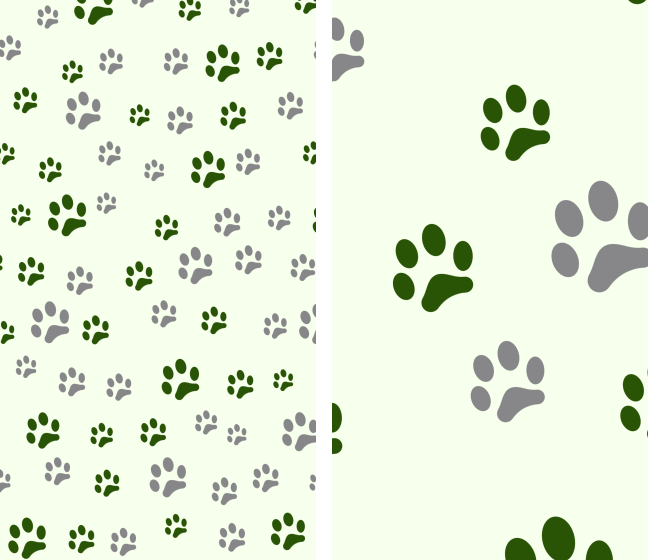
Left: the whole. Right: its middle third, enlarged.
Reproduce this pattern procedurally as a Shadertoy shader.

```glsl
// Scattered green and grey paw prints of mixed sizes on a pale mint ground.

const vec3 MINT  = vec3(0.97, 1.00, 0.93);
const vec3 GREY  = vec3(0.53, 0.53, 0.54);
const vec3 GREEN = vec3(0.16, 0.33, 0.02);
const float COLUMNS = 6.0;    // cells across the canvas width
const float ROW_SHIFT = 0.37; // sideways slip from row to row

float hash(vec2 cell, float seed) {
    return fract(sin(dot(cell, vec2(127.1, 311.7)) + seed * 74.7) * 43758.545);
}

// Approximate distance to an ellipse whose top leans left by tilt
float ellipse(vec2 p, vec2 radii, float tilt) {
    float c = cos(tilt), s = sin(tilt);
    vec2 q = vec2(c * p.x + s * p.y, c * p.y - s * p.x) / radii;
    float k = max(length(q), 1e-3);
    return k * (k - 1.0) / max(length(q / radii), 1e-3);
}

float capsule(vec2 p, vec2 a, vec2 b, float radius) {
    vec2 ab = b - a;
    float t = clamp(dot(p - a, ab) / dot(ab, ab), 0.0, 1.0);
    return length(p - a - ab * t) - radius;
}

float smoothUnion(float a, float b, float k) {
    float h = max(k - abs(a - b), 0.0) / k;
    return min(a, b) - h * h * k * 0.25;
}

// Paw print about two units high, centred on the origin
float paw(vec2 p) {
    float toes = ellipse(p - vec2(0.00, 0.63), vec2(0.26, 0.37), 0.25);
    toes = min(toes, ellipse(p - vec2(-0.61, 0.32), vec2(0.24, 0.34), 0.35));
    toes = min(toes, ellipse(p - vec2(0.66, 0.27), vec2(0.22, 0.34), 0.02));
    toes = min(toes, ellipse(p - vec2(-0.68, -0.42), vec2(0.23, 0.32), 0.40));

    // Two lobes blended into a bent main pad
    vec2 crown = vec2(0.16, -0.42);
    float heel = capsule(p, crown, vec2(-0.07, -0.79), 0.21);
    float side = capsule(p, crown, vec2(0.71, -0.38), 0.18);
    return min(toes, smoothUnion(heel, side, 0.35));
}

// Every fifth cell holds a large print, the others a small one
float pawSize(vec2 cell) {
    float isLarge = 1.0 - step(0.5, mod(cell.x + 2.0 * cell.y, 5.0));
    float h = hash(cell, 1.0);
    return mix(mix(0.20, 0.28, h), mix(0.34, 0.41, h), isLarge);
}

// Loosely alternating colours
vec3 pawColor(vec2 cell) {
    float swap = step(hash(cell, 2.0), 0.25);
    return mix(GREY, GREEN, mod(cell.x + cell.y + swap, 2.0));
}

void mainImage(out vec4 fragColor, in vec2 fragCoord) {
    float pixel = COLUMNS / iResolution.x;
    vec2 p = fragCoord * pixel;

    // Slipped rows of cells, one print in each
    float row = floor(p.y);
    p.x += row * ROW_SHIFT;
    vec2 cell = vec2(floor(p.x), row);

    // Jitter as far as the print still fits in its cell
    float size = pawSize(cell);
    vec2 jitter = vec2(hash(cell, 3.0), hash(cell, 4.0)) * 2.0 - 1.0;
    vec2 local = p - cell - 0.5 - jitter * (0.48 - size);

    float dist = paw(local / size) * size;
    float cover = 1.0 - smoothstep(-0.7 * pixel, 0.7 * pixel, dist);
    fragColor = vec4(mix(MINT, pawColor(cell), cover), 1.0);
}
```
